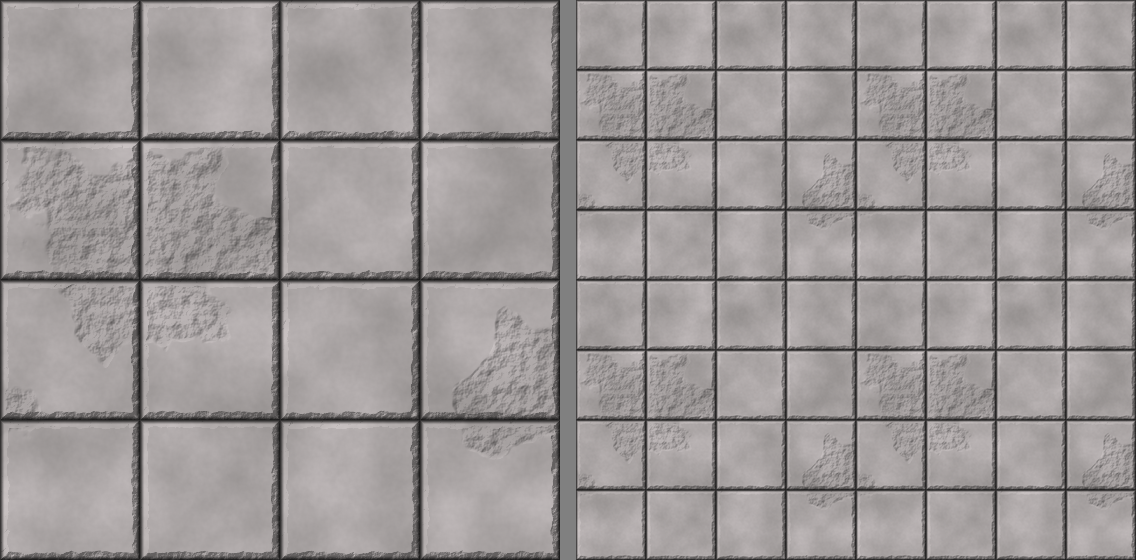
Left, the tile; right, the same tile 2 across and 2 down.
This texture is drawn by a Shadertoy shader. Its source:

```glsl
const float TILES = 4.0;            // repeats across and down
const float BEVEL = 0.054;          // bevel width, in tile units
const float CHIP = 0.022;           // raggedness of the bevel edge
const float GROOVE = 0.035;         // reach of the groove shadow, in tile units
const float GROOVE_LIGHT = 0.2;     // brightness left at the groove floor
const float RELIEF = 0.026;         // height of the rough stone
const float PATCH_DEPTH = 0.006;    // drop at the border of a rough patch
const float PATCH_LEVEL = 0.56;     // higher values give less rough stone
const float PATCH_SHADE = 0.93;     // tone of rough stone
const float TILE_VARIATION = 0.22;  // change of patch size between tiles
const float GRAIN = 0.025;
const float LIGHT_GAIN = 0.35;
const float MAX_LIGHT = 1.08;
const float SLOPE_STEP = 0.0009;    // in canvas units
const vec2 LIGHT_DIR = vec2(-1.0, 0.9);
const vec2 MAIN_PATCH = vec2(0.25, 0.53);
const vec2 SIDE_PATCH = vec2(0.93, 0.29);
const vec3 STONE_DARK = vec3(0.595, 0.577, 0.573);
const vec3 STONE_LIGHT = vec3(0.735, 0.710, 0.712);
const float TAU = 6.28318;

float hash(vec2 p) {
    vec3 q = fract(p.xyx * vec3(0.1031, 0.1030, 0.0973));
    q += dot(q, q.yzx + 33.33);
    return fract((q.x + q.y) * q.z);
}

// Dot product of a random lattice direction with the offset from that corner
float corner(vec2 cell, vec2 offset, float period, float seed) {
    float angle = TAU * hash(mod(cell, period) + seed);
    return dot(vec2(cos(angle), sin(angle)), offset);
}

// Gradient noise that wraps after a whole period
float noise(vec2 p, float period, float seed) {
    p *= period;
    vec2 i = floor(p), f = fract(p), e = vec2(1.0, 0.0);
    vec2 u = f * f * f * (f * (f * 6.0 - 15.0) + 10.0);
    float low = mix(corner(i, f, period, seed),
                    corner(i + e.xy, f - e.xy, period, seed), u.x);
    float high = mix(corner(i + e.yx, f - e.yx, period, seed),
                     corner(i + e.xx, f - e.xx, period, seed), u.x);
    return mix(low, high, u.y);
}

float fbm(vec2 p, float period, float seed) {
    float sum = 0.0, amplitude = 1.0;
    for (int i = 0; i < 4; i++) {
        sum += amplitude * noise(p, period, seed);
        amplitude *= 0.5;
        period *= 2.0;
        seed += 17.0;
    }
    return sum;
}

// Soft round spot that wraps around the canvas
float spot(vec2 p, vec2 center, float tightness) {
    vec2 c = cos(TAU * (p - center));
    return exp(tightness * (c.x + c.y - 2.0));
}

// Distance to the nearest tile border, in tile units
float borderDistance(vec2 p) {
    vec2 d = 0.5 - abs(fract(p * TILES) - 0.5);
    return min(d.x, d.y);
}

// 1 on rough stone, 0 on smooth stone
float roughness(vec2 p) {
    vec2 tile = mod(floor(p * TILES), TILES);
    float level = max(spot(p, MAIN_PATCH, 1.0), spot(p, SIDE_PATCH, 2.6));
    level += 0.4 * fbm(p, 7.0, 11.0) + TILE_VARIATION * (hash(tile + 5.0) - 0.5);
    return smoothstep(PATCH_LEVEL - 0.03, PATCH_LEVEL + 0.05, level);
}

// The lower of the chipped bevel and the worn tile face
float height(vec2 p) {
    float bevel = borderDistance(p) + CHIP * fbm(p, 48.0, 71.0);
    float worn = RELIEF * fbm(p, 30.0, 43.0) - PATCH_DEPTH;
    return min(bevel, BEVEL + roughness(p) * worn);
}

void mainImage(out vec4 fragColor, in vec2 fragCoord) {
    vec2 p = fragCoord / iResolution.xy;

    // Stone colour: clouds, rough patches and grain
    float clouds = 0.5 + 0.75 * fbm(p, 6.0, 29.0);
    vec3 color = mix(STONE_DARK, STONE_LIGHT, clamp(clouds, 0.0, 1.0));
    color *= mix(1.0, PATCH_SHADE, roughness(p));
    color *= 1.0 + GRAIN * fbm(p, 90.0, 97.0);

    // Light on the slope of the surface
    vec2 e = vec2(SLOPE_STEP, 0.0);
    vec2 slope = vec2(height(p + e.xy) - height(p - e.xy),
                      height(p + e.yx) - height(p - e.yx));
    slope /= 2.0 * SLOPE_STEP * TILES;
    float lit = max(-dot(slope, LIGHT_DIR), -1.15);
    color *= min(1.0 + LIGHT_GAIN * lit, MAX_LIGHT);

    // Shadow in the grooves
    float open = smoothstep(-0.005, GROOVE, borderDistance(p));
    color *= mix(GROOVE_LIGHT, 1.0, open);

    fragColor = vec4(color, 1.0);
}
```
